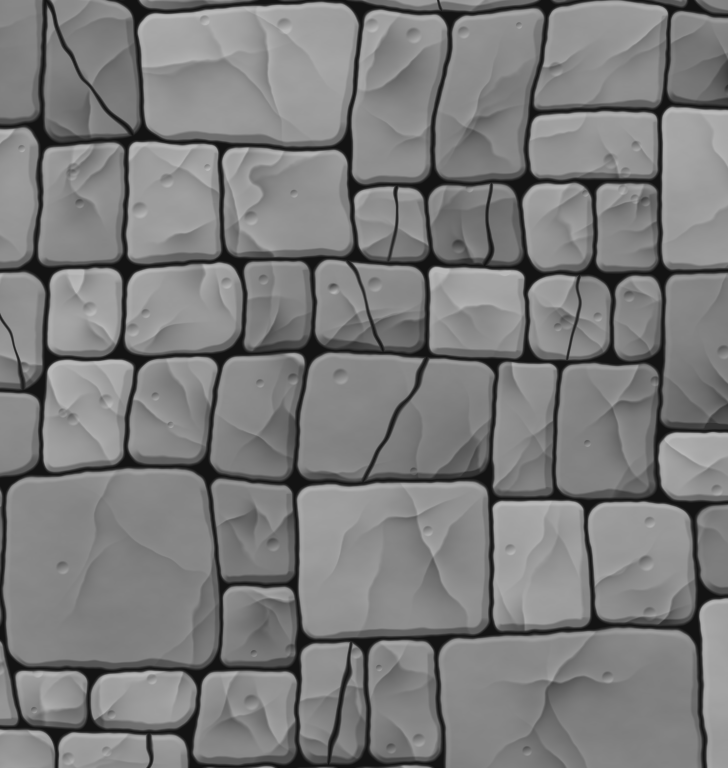
Give the GLSL for this texture, as a Shadertoy shader.

```glsl
// Draws a grey dry-stone wall: irregular carved blocks with dark joints, creases and pits.

const vec2  CELL        = vec2(0.215, 0.163); // mean block size, in canvas heights
const float JITTER      = 0.36;   // how far block edges stray, in cells
const float SPLIT_SHARE = 0.55;   // share of long blocks cut in two
const float CRACK_SHARE = 0.17;   // share of blocks with a thin crack
const float GAP         = 0.0018; // half width of a joint
const float BEND        = 0.034;  // large bending of the joints
const float STONE_TONE  = 0.568;
const float TONE_SPREAD = 0.075;
const float JOINT_DARK  = 0.075;
const float JOINT_EDGE  = 0.19;
const int   CREASES     = 5;
const int   PITS        = 3;
const vec2  LIGHT       = vec2(-0.35, 0.94);

struct Stone { float dist; vec2 mid; vec2 halfSize; vec2 normal; vec2 id; };

float hash(vec2 p) {
    vec3 q = fract(vec3(p.xyx) * 0.1031);
    q += dot(q, q.yzx + 33.33);
    return fract((q.x + q.y) * q.z);
}

vec2 hash2(vec2 p) { return vec2(hash(p), hash(p + 57.3)); }

float noise(vec2 p) {
    vec2 i = floor(p), f = fract(p);
    f = f * f * (3.0 - 2.0 * f);
    return mix(mix(hash(i), hash(i + vec2(1, 0)), f.x),
               mix(hash(i + vec2(0, 1)), hash(i + vec2(1, 1)), f.x), f.y);
}

// Signed noise with finer octaves
float fbm(vec2 p) {
    return noise(p) + 0.5 * noise(p * 2.1 + 7.0) + 0.25 * noise(p * 4.3 + 3.0) - 0.875;
}

float edgeShift(vec2 vertex) { return JITTER * (2.0 * hash(vertex + 40.0) - 1.0); }

// Pinwheel tiling: grid vertices alternately carry a horizontal or a vertical joint
Stone blockAt(vec2 cell, vec2 p) {
    float a = edgeShift(cell), b = edgeShift(cell + vec2(1, 0));
    float c = edgeShift(cell + vec2(0, 1)), d = edgeShift(cell + 1.0);
    bool even = mod(cell.x + cell.y, 2.0) < 0.5;
    vec2 lo = (cell + (even ? vec2(c, a) : vec2(a, b))) * CELL;
    vec2 hi = (cell + 1.0 + (even ? vec2(b, d) : vec2(d, c))) * CELL;

    // Cut some long blocks across their longer side
    vec2 size = hi - lo, id = cell;
    int axis = size.x > size.y ? 0 : 1;
    if (size[axis] > 0.17 && hash(cell + 11.7) < SPLIT_SHARE) {
        float cut = mix(lo[axis], hi[axis], mix(0.33, 0.67, hash(cell + 23.1)));
        if (p[axis] < cut) { hi[axis] = cut; id += 71.0; }
        else lo[axis] = cut;
    }

    // Rounded box
    vec2 mid = 0.5 * (lo + hi), halfSize = 0.5 * (hi - lo) - GAP;
    float radius = min(mix(0.012, 0.032, hash(id + 5.0)), 0.8 * min(halfSize.x, halfSize.y));
    vec2 q = p - mid, k = abs(q) - halfSize + radius;
    float dist = length(max(k, 0.0)) + min(max(k.x, k.y), 0.0) - radius;
    return Stone(dist, mid, halfSize, sign(q) * normalize(max(k, 0.0) + 1e-4), id);
}

// Folds with one hard edge, shaded on the far side and lit on the near side
float creases(Stone s, vec2 p) {
    float tone = 0.0, reach = length(s.halfSize);
    for (int i = 0; i < CREASES; i++) {
        vec2 seed = s.id + float(i) * 13.7;
        vec2 v = p - s.mid - (hash2(seed) - 0.5) * 1.7 * s.halfSize;
        float angle = (hash(seed + 3.1) < 0.6 ? -0.9 : 3.8) + 1.1 * (hash(seed + 9.2) - 0.5);
        vec2 n = vec2(cos(angle), sin(angle));
        float along = dot(v, vec2(-n.y, n.x)) / (reach * mix(0.3, 0.75, hash(seed + 6.4)));
        float d = dot(v, n) + 0.042 * fbm(p * 9.0 + seed) + 0.004 * fbm(p * 38.0 + seed);
        float fade = exp(-along * along * 1.6);
        float depth = mix(0.05, 0.17, hash(seed + 8.8));
        float width = mix(0.009, 0.034, hash(seed + 4.5));
        tone -= fade * depth * smoothstep(-0.001, 0.003, d) * exp(-max(d, 0.0) / width);
        tone += fade * depth * 0.5 * smoothstep(0.001, -0.002, d) * exp(min(d, 0.0) / 0.007);
    }
    return tone;
}

// Small round dents, dark above and lit below
float pits(Stone s, vec2 p) {
    float tone = 0.0;
    for (int i = 0; i < PITS; i++) {
        vec2 seed = s.id + float(i) * 9.3 + 31.0;
        float chance = hash(seed + 2.0);
        vec2 v = (p - s.mid - (hash2(seed) - 0.5) * 1.7 * s.halfSize) / mix(0.003, 0.010, chance * chance);
        tone -= 0.15 * (dot(v, LIGHT) + 0.15) * smoothstep(1.25, 0.75, length(v)) * step(0.35, chance);
    }
    return tone;
}

void mainImage(out vec4 fragColor, in vec2 fragCoord) {
    vec2 uv = fragCoord / iResolution.y;
    float soft = max(0.0028, 1.4 / iResolution.y);

    // Bend and roughen the joints
    vec2 p = uv + BEND * (vec2(noise(uv * 5.0), noise(uv * 5.0 + 19.0)) - 0.5);
    p += 0.0045 * vec2(fbm(uv * 26.0), fbm(uv * 26.0 + 41.0));

    // Find the block under this point
    vec2 cell = floor(p / CELL);
    Stone s = blockAt(cell, p);
    for (int j = -1; j <= 1; j++)
    for (int i = -1; i <= 1; i++) {
        Stone other = blockAt(cell + vec2(i, j), p);
        if (other.dist < s.dist) s = other;
    }
    float inside = -s.dist;

    // Stone face
    vec2 local = (p - s.mid) / s.halfSize;
    float tone = STONE_TONE + TONE_SPREAD * (2.0 * hash(s.id + 1.9) - 1.0);
    tone += 0.022 * dot(local, LIGHT) + 0.045 * fbm(uv * vec2(7.0, 10.0) + s.id);
    tone += 0.012 * fbm(uv * vec2(45.0, 70.0)) + creases(s, uv) + pits(s, uv);

    // Chipped lower bevel and bright upper rim
    float facing = dot(s.normal, LIGHT);
    float bevel = mix(0.004, 0.013, noise(uv * 24.0 + s.id));
    tone -= 0.17 * smoothstep(-0.1, 0.8, -facing) * smoothstep(bevel + 0.002, bevel - 0.002, inside);
    tone += 0.075 * max(facing, 0.0) * smoothstep(0.002, 0.005, inside) * smoothstep(0.010, 0.005, inside);

    // Thin tapering crack
    if (hash(s.id + 14.2) < CRACK_SHARE) {
        float angle = mix(-1.0, 1.0, hash(s.id + 17.5));
        float line = dot(uv - s.mid, vec2(cos(angle), sin(angle))) + 0.03 * fbm(uv * 11.0 + s.id);
        inside = min(inside, abs(line) - 0.0025 * noise(uv * 18.0));
    }

    // Joints
    float joint = mix(JOINT_EDGE, JOINT_DARK, smoothstep(-0.001, 0.0022, -inside));
    float grey = mix(joint, clamp(tone, 0.2, 0.72), smoothstep(0.0, soft, inside));
    fragColor = vec4(vec3(grey), 1.0);
}
```
